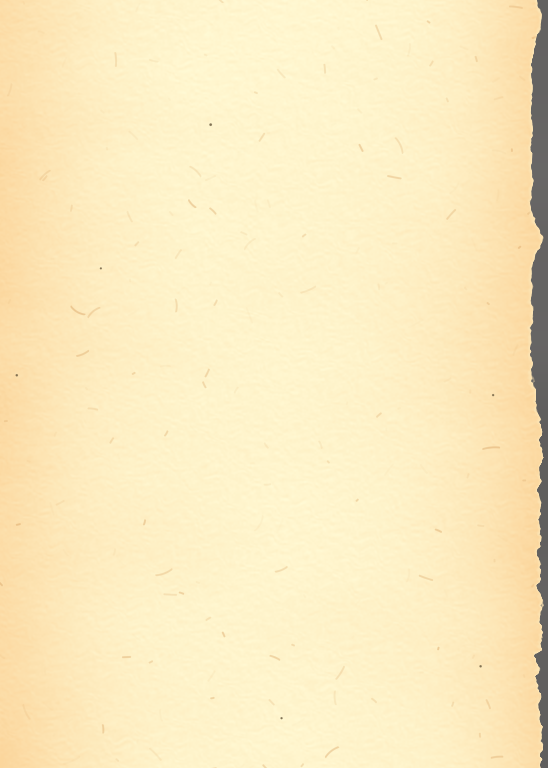
A Shadertoy shader for this texture:

```glsl
#define PAPER_LIGHT vec3(1.0, 0.974, 0.826)
#define PAPER_AGED vec3(0.986, 0.850, 0.632)
#define BACKING vec3(0.39, 0.385, 0.382)
#define FIBRE_INK vec3(0.86, 0.66, 0.42)
#define SPECK_INK vec3(0.42, 0.36, 0.25)
#define MARGIN_WIDTH 0.135
#define BASE_TONE 0.12
#define GRAIN_AMOUNT 0.15
#define MOTTLE_AMOUNT 0.30
#define FIBRE_CELLS 26.0
#define SPECK_CELLS 9.0
#define TEAR_ROUGHNESS 0.011

// Integer hash: four random values in 0..1 per lattice cell
vec4 hash4(vec2 cell, uint seed) {
    uvec2 q = uvec2(ivec2(floor(cell)) + 4096);
    uint h = q.x * 1597334677u ^ q.y * 3812015801u ^ seed * 2798796415u;
    vec4 r;
    for (int i = 0; i < 4; i++) {
        h = h * 747796405u + 2891336453u;
        uint w = ((h >> ((h >> 28u) + 4u)) ^ h) * 277803737u;
        r[i] = float(((w >> 22u) ^ w) & 65535u) / 65535.0;
    }
    return r;
}

float noise(vec2 p) {
    vec2 i = floor(p), f = fract(p);
    f = f * f * (3.0 - 2.0 * f);
    float a = hash4(i, 1u).x, b = hash4(i + vec2(1, 0), 1u).x;
    float c = hash4(i + vec2(0, 1), 1u).x, d = hash4(i + vec2(1, 1), 1u).x;
    return mix(mix(a, b, f.x), mix(c, d, f.x), f.y);
}

float fbm(vec2 p) {
    float sum = 0.0, amp = 0.5;
    for (int i = 0; i < 4; i++) {
        sum += amp * (noise(p) - 0.5);
        p = p * 2.03 + 17.3;
        amp *= 0.5;
    }
    return sum;
}

// Short, slightly bent pulp fibres, one candidate per cell
float fibres(vec2 p, float px) {
    float cover = 0.0;
    vec2 home = floor(p * FIBRE_CELLS);
    for (int k = 0; k < 9; k++) {
        vec2 cell = home + vec2(k % 3 - 1, k / 3 - 1);
        vec4 r = hash4(cell, 2u), s = hash4(cell, 3u);
        float angle = 6.2832 * r.z;
        vec2 d = p - (cell + r.xy) / FIBRE_CELLS;
        d = mat2(cos(angle), -sin(angle), sin(angle), cos(angle)) * d;
        float halfLen = mix(0.001, 0.011, s.x * s.x);
        d.y += (s.y - 0.5) * 40.0 * d.x * d.x;
        float dist = length(vec2(max(abs(d.x) - halfLen, 0.0), d.y));
        float line = 1.0 - smoothstep(0.0003, 0.0009 + px, dist);
        cover = max(cover, line * r.w * r.w * r.w * step(0.35, s.z));
    }
    return cover;
}

// Sparse dark specks
float specks(vec2 p, float px) {
    vec2 cell = floor(p * SPECK_CELLS);
    vec4 r = hash4(cell, 5u);
    vec2 centre = (cell + 0.1 + 0.8 * r.xy) / SPECK_CELLS;
    float radius = mix(0.0005, 0.0014, r.z);
    float dot1 = 1.0 - smoothstep(radius - px * 0.5, radius + px, length(p - centre));
    return dot1 * step(0.86, r.w);
}

// Signed distance to the torn right side, positive on the paper
float tear(vec2 p, float width) {
    float edge = 0.985 - 0.014 * smoothstep(0.44, 0.52, p.y) * (1.0 - smoothstep(0.91, 0.97, p.y));
    float bulge = (p.y - 0.687) / 0.022;
    edge += 0.017 * exp(-bulge * bulge);
    float rough = TEAR_ROUGHNESS * mix(1.0, 0.5, smoothstep(0.42, 0.55, p.y));
    float teeth = 0.7 * (noise(vec2(p.x * 40.0, p.y * 42.0)) - 0.5)
                + 0.7 * (noise(p * vec2(80.0, 110.0) + 9.0) - 0.5)
                + 0.4 * (noise(p * 260.0) - 0.5);
    return edge * width + rough * teeth - p.x;
}

void mainImage(out vec4 fragColor, in vec2 fragCoord) {
    float px = 1.0 / iResolution.y;
    vec2 p = fragCoord * px;
    float width = iResolution.x * px;
    float u = p.x / width;

    // Aged margins with uneven stains
    float drift = 1.0 + 1.1 * fbm(p * vec2(3.0, 4.0) + 3.0);
    float left = exp(-pow(u / (MARGIN_WIDTH * drift), 1.3));
    float right = exp(-pow(max(0.985 - u, 0.0) / (MARGIN_WIDTH * drift), 1.3));
    float margin = 0.85 * left + 0.85 * right;
    float tone = BASE_TONE + margin + 0.06 * (0.5 - p.y);
    tone += MOTTLE_AMOUNT * (0.6 + margin) * fbm(p * vec2(5.0, 11.0));

    // Embossed grain, lit from above
    vec2 g = p * vec2(150.0, 230.0);
    g += 2.0 * noise(p * 60.0);
    tone += GRAIN_AMOUNT * (noise(g) - noise(g + vec2(0.2, 0.7)));
    tone += 0.5 * GRAIN_AMOUNT * (noise(p * 380.0) - 0.5);

    vec3 paper = mix(PAPER_LIGHT, PAPER_AGED, clamp(tone, -0.1, 1.1));
    paper = mix(paper, FIBRE_INK, 0.5 * fibres(p, px));
    paper = mix(paper, SPECK_INK, 0.85 * specks(p, px));

    // Torn side with a pale fringe over the grey backing
    float d = tear(p, width);
    paper = mix(paper, PAPER_LIGHT, 0.35 * (1.0 - smoothstep(0.0, 0.005, d)));
    vec3 backing = BACKING * (1.0 + 0.12 * (noise(vec2(2.0, p.y * 9.0)) - 0.5));
    vec3 col = mix(backing, paper, smoothstep(-0.6 * px, 0.6 * px, d));
    fragColor = vec4(clamp(col, 0.0, 1.0), 1.0);
}
```
